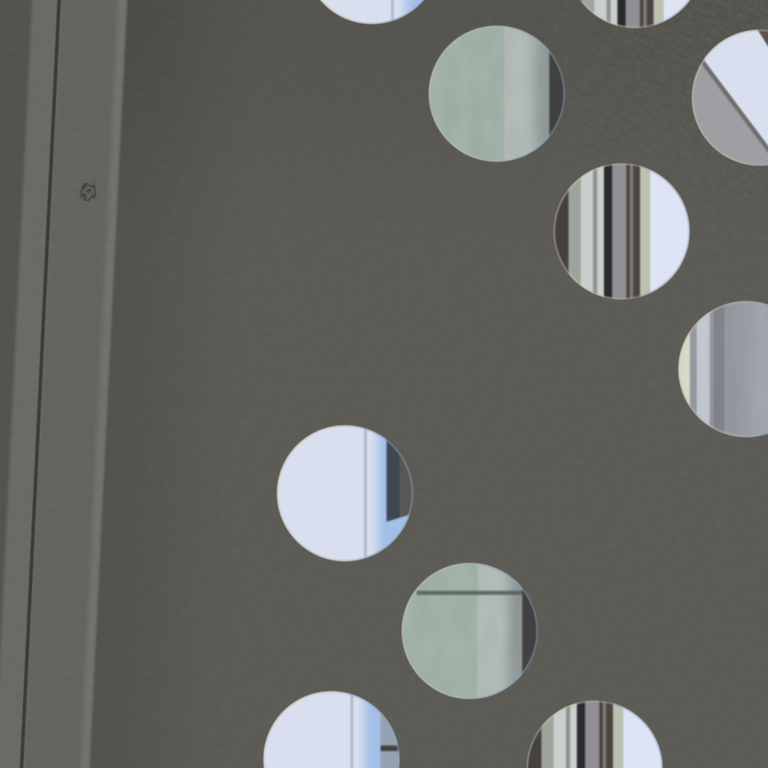
This pattern is drawn by a three.js fragment shader. Its source:

```glsl
// Draws a grey perforated metal panel with bright views through round holes and a slanted frame at left.
#define RADIUS 0.0887
#define FIRST_HOLE vec2(0.4844, -0.0573)
#define STEP_DIAGONAL vec2(0.1625, 0.1793)
#define STEP_ROW vec2(-0.0176, 0.3522)
#define ROW_BEND 0.0012
#define FRAME_SLANT 0.049
#define SOFT 0.0014
#define GRAIN 0.022
#define PANEL vec3(0.362, 0.358, 0.335)
#define SKY vec3(0.85, 0.875, 0.935)
#define SHADE vec3(0.25, 0.255, 0.25)

varying vec2 vUv;

vec2 hashGradient(vec2 cell) {
  float angle = 6.2832 * fract(sin(dot(cell, vec2(127.1, 311.7))) * 43758.5);
  return vec2(cos(angle), sin(angle));
}

float gradientNoise(vec2 p) {
  vec2 i = floor(p), f = p - i;
  vec2 w = f * f * f * (f * (f * 6.0 - 15.0) + 10.0);
  vec2 e = vec2(1.0, 0.0);
  float low = mix(dot(hashGradient(i), f), dot(hashGradient(i + e), f - e), w.x);
  float high = mix(dot(hashGradient(i + e.yx), f - e.yx), dot(hashGradient(i + 1.0), f - 1.0), w.x);
  return mix(low, high, w.y);
}

// Soft step and soft band in hole units
float edge(float x, float at) { return smoothstep(at - 0.025, at + 0.025, x); }
float band(float x, float a, float b) { return edge(x, a) - edge(x, b); }

// Bright sky beside a dark post
vec3 skyView(vec2 q, float row) {
  vec3 col = mix(SKY, vec3(0.60, 0.66, 0.73), 0.7 * band(q.x, 0.28, 0.32));
  col = mix(col, vec3(0.64, 0.75, 0.91), smoothstep(0.35, 0.62, q.x));
  float post = edge(q.x, 0.61) * (1.0 - edge(q.y, 0.36 - 0.3 * (q.x - 0.8)));
  vec3 postColor = mix(vec3(0.25, 0.28, 0.32), vec3(0.34, 0.34, 0.33), edge(q.x, 0.8));
  if (row > 2.5) {
    post = edge(q.x, 0.72);
    postColor = mix(vec3(0.58, 0.63, 0.69), SHADE, band(q.y, -0.2, -0.12));
  }
  return mix(col, postColor, row > 0.5 ? post : 0.0);
}

// Green glass with a paler strip and a dark side
vec3 glassView(vec2 q, float row) {
  vec3 col = mix(vec3(0.625, 0.69, 0.65), vec3(0.69, 0.725, 0.71), edge(q.x, 0.11));
  col = mix(col, vec3(0.56, 0.59, 0.59), smoothstep(0.42, 0.72, q.x));
  col += 0.025 * gradientNoise(q * vec2(5.0, 2.0) + row);
  if (row > 1.0) {
    float seam = band(q.y, -0.59, -0.53) * band(q.x, -0.78, 0.8);
    col = mix(col, vec3(0.32, 0.37, 0.35), 0.85 * seam);
  }
  return mix(col, SHADE, edge(q.x, 0.77));
}

// Upright window bars
vec3 barView(vec2 q) {
  float x = q.x;
  vec3 col = mix(vec3(0.27, 0.26, 0.24), vec3(0.62, 0.64, 0.61), edge(x, -0.78));
  col = mix(col, vec3(0.79, 0.81, 0.80), edge(x, -0.6));
  col = mix(col, vec3(0.56, 0.57, 0.56), band(x, -0.42, -0.36));
  col = mix(col, vec3(0.17, 0.17, 0.18), edge(x, -0.26));
  col = mix(col, vec3(0.57, 0.56, 0.58), edge(x, -0.14));
  col = mix(col, vec3(0.29, 0.27, 0.25), edge(x, 0.07));
  col = mix(col, vec3(0.50, 0.48, 0.47), band(x, 0.12, 0.17));
  col = mix(col, vec3(0.74, 0.75, 0.69), edge(x, 0.27));
  return mix(col, SKY + 0.02, edge(x, 0.42));
}

// Slanted roof in the upper row, pale wall below it
vec3 wallView(vec2 q, float row) {
  if (row < 0.0) {
    vec3 roof = mix(vec3(0.62, 0.62, 0.64), SKY, edge(q.x * 0.8 - q.y * 0.6, -0.33));
    roof = mix(roof, vec3(0.44, 0.43, 0.42), band(q.x * 0.8 - q.y * 0.6, -0.39, -0.33));
    return mix(roof, vec3(0.36, 0.32, 0.29), edge(q.x * 0.85 - q.y * 0.53, 0.50));
  }
  vec3 col = mix(vec3(0.85, 0.85, 0.80), vec3(0.58, 0.59, 0.62), edge(q.x, -0.83));
  col = mix(col, vec3(0.75, 0.77, 0.81), band(q.x, -0.73, -0.54));
  col = mix(col, vec3(0.51, 0.51, 0.54), band(q.x, -0.48, -0.32));
  return col + 0.05 * smoothstep(-0.3, 0.3, q.x) + 0.02 * gradientNoise(q * vec2(7.0, 1.0));
}

// Painted sheet and the slanted frame with its groove
vec3 panelColor(vec2 p) {
  float s = p.x + FRAME_SLANT * p.y;
  float rough = mix(0.5, 1.5, smoothstep(0.6, 1.0, p.x) * smoothstep(0.45, 0.0, p.y));
  vec2 along = vec2(p.x * 0.87 + p.y * 0.5, p.y * 0.87 - p.x * 0.5);
  float grain = gradientNoise(along * vec2(55.0, 190.0)) + 0.7 * gradientNoise(p * 150.0);
  vec3 col = PANEL - 0.035 * smoothstep(0.36, 0.16, s) - 0.025 * smoothstep(0.35, 0.0, p.y);
  vec3 frame = mix(vec3(0.415, 0.415, 0.40), vec3(0.39, 0.39, 0.38), smoothstep(0.075, 0.085, s));
  frame += 0.055 * smoothstep(0.012, 0.0, abs(s - 0.160));
  frame = mix(frame, vec3(0.23, 0.23, 0.22), smoothstep(0.0035, 0.001, abs(s - 0.077)));
  frame = mix(vec3(0.325, 0.325, 0.31), frame, smoothstep(0.038, 0.046, s));
  col = mix(frame, col, smoothstep(0.163, 0.169, s));
  vec2 screw = p - vec2(0.115, 0.25);
  float blot = length(screw) + 0.006 * gradientNoise(p * 160.0);
  col -= 0.13 * smoothstep(0.004, 0.0, abs(blot - 0.009)) + 0.1 * smoothstep(0.005, 0.001, blot);
  return col + GRAIN * rough * grain;
}

void main() {
  vec2 p = vec2(vUv.x, 1.0 - vUv.y);
  vec3 col = panelColor(p);
  // Diagonal runs of holes, with every third run left blank
  for (int m = -1; m <= 3; m++) {
    if (m == 1) continue;
    for (int k = 0; k < 4; k++) {
      float row = float(m), column = float(k);
      vec2 center = FIRST_HOLE + column * STEP_DIAGONAL + row * STEP_ROW;
      center.y -= ROW_BEND * row * row;
      vec2 q = (p - center) / RADIUS;
      float d = (length(q) - 1.0) * RADIUS;
      vec3 view = k == 0 ? skyView(q, row) : k == 1 ? glassView(q, row) : k == 2 ? barView(q) : wallView(q, row);
      // Warm left rim and cool right rim
      vec3 fringe = mix(vec3(0.76, 0.75, 0.64), vec3(0.55, 0.64, 0.74), smoothstep(-0.5, 0.5, q.x));
      view = mix(view, fringe, 0.6 * smoothstep(-0.004, 0.0, d));
      col = mix(col, view, smoothstep(SOFT, -SOFT, d));
    }
  }
  gl_FragColor = vec4(col, 1.0);
}
```
